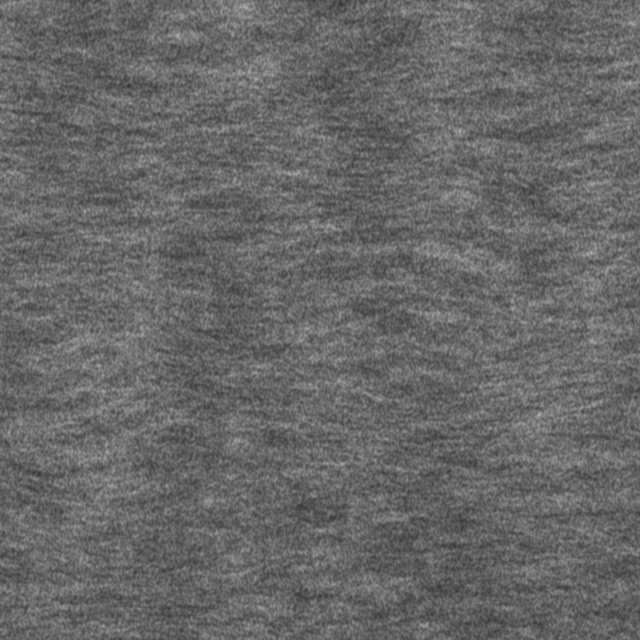
Give the GLSL for this texture, as a Shadertoy shader.

```glsl
// Grey heathered jersey cloth: soft vertical shading, drifting horizontal
// streaks and fine fibre grain. Each layer is gradient noise stretched to the
// proportions of its feature; the layers are summed around a middle grey.

const float MEAN_GREY      = 0.405;
const float HIGHLIGHT_LIFT = 0.9;    // makes light flecks stronger than dark ones
const float TONE_VARIANCE  = 0.003;  // keeps the mean steady under the lift

// Cells per canvas (across, up) of each layer
const vec2 SHADE_CELLS   = vec2(2.3, 1.7);
const vec2 COLUMN_CELLS  = vec2(7.0, 1.8);
const vec2 STREAK_CELLS  = vec2(9.0, 38.0);
const vec2 WISP_CELLS    = vec2(20.0, 75.0);
const vec2 FIBRE_CELLS   = vec2(48.0, 125.0);
const vec2 FLECK_CELLS   = vec2(125.0, 112.0);
const vec2 GRAIN_CELLS   = vec2(225.0, 175.0);

// Brightness given to each layer
const float SHADE_GAIN  = 0.05;
const float COLUMN_GAIN = 0.07;
const float STREAK_GAIN = 0.10;
const float WISP_GAIN   = 0.10;
const float FIBRE_GAIN  = 0.10;
const float FLECK_GAIN  = 0.10;
const float GRAIN_GAIN  = 0.14;

// Slow bending of the streaks
const vec2  DRIFT_CELLS = vec2(3.2, 4.0);
const float DRIFT_SIZE  = 0.045;
const float GRAIN_TURN  = 0.37;      // radians, hides the noise lattice

const float TAU = 6.2831853;

// Random unit gradient for a lattice point
vec2 latticeGradient(ivec2 cell, uint seed) {
    uint h = uint(cell.x) * 1597334677u ^ uint(cell.y) * 3812015801u;
    h = (h ^ seed * 2654435769u) * 747796405u + 2891336453u;
    h = ((h >> ((h >> 28u) + 4u)) ^ h) * 277803737u;
    h ^= h >> 22u;
    float angle = TAU * float(h >> 8u) / 16777216.0;
    return vec2(cos(angle), sin(angle));
}

// Gradient noise, about -0.7 to 0.7
float gradientNoise(vec2 p, uint seed) {
    ivec2 cell = ivec2(floor(p));
    vec2 f = fract(p);
    vec2 w = f * f * f * (f * (f * 6.0 - 15.0) + 10.0);
    float corner[4];
    for (int i = 0; i < 4; i++) {
        ivec2 o = ivec2(i & 1, i >> 1);
        corner[i] = dot(latticeGradient(cell + o, seed), f - vec2(o));
    }
    return mix(mix(corner[0], corner[1], w.x),
               mix(corner[2], corner[3], w.x), w.y);
}

mat2 rotation(float angle) {
    float c = cos(angle), s = sin(angle);
    return mat2(c, s, -s, c);
}

// Broad light and dark areas, drawn out into upright columns
float clothShading(vec2 uv) {
    return SHADE_GAIN * gradientNoise(uv * SHADE_CELLS + 0.3, 1u)
         + COLUMN_GAIN * gradientNoise(uv * COLUMN_CELLS + 0.6, 2u);
}

// Horizontal streaks in three sizes, bent along a shared drift
float heatherStreaks(vec2 uv) {
    uv.y += DRIFT_SIZE * gradientNoise(uv * DRIFT_CELLS, 3u);
    return STREAK_GAIN * gradientNoise(uv * STREAK_CELLS, 4u)
         + WISP_GAIN * gradientNoise(uv * WISP_CELLS, 5u)
         + FIBRE_GAIN * gradientNoise(uv * FIBRE_CELLS, 6u);
}

// Short fibre ends, slightly taller than wide
float fibreGrain(vec2 uv) {
    vec2 fleckPos = rotation(-GRAIN_TURN) * (uv * FLECK_CELLS);
    vec2 grainPos = rotation(GRAIN_TURN) * (uv * GRAIN_CELLS);
    return FLECK_GAIN * gradientNoise(fleckPos, 7u)
         + GRAIN_GAIN * gradientNoise(grainPos, 8u);
}

void mainImage(out vec4 fragColor, in vec2 fragCoord) {
    vec2 uv = fragCoord / iResolution.y;
    float tone = clothShading(uv) + heatherStreaks(uv) + fibreGrain(uv);
    float grey = MEAN_GREY + tone + HIGHLIGHT_LIFT * (tone * tone - TONE_VARIANCE);
    fragColor = vec4(vec3(clamp(grey, 0.0, 1.0)), 1.0);
}
```
